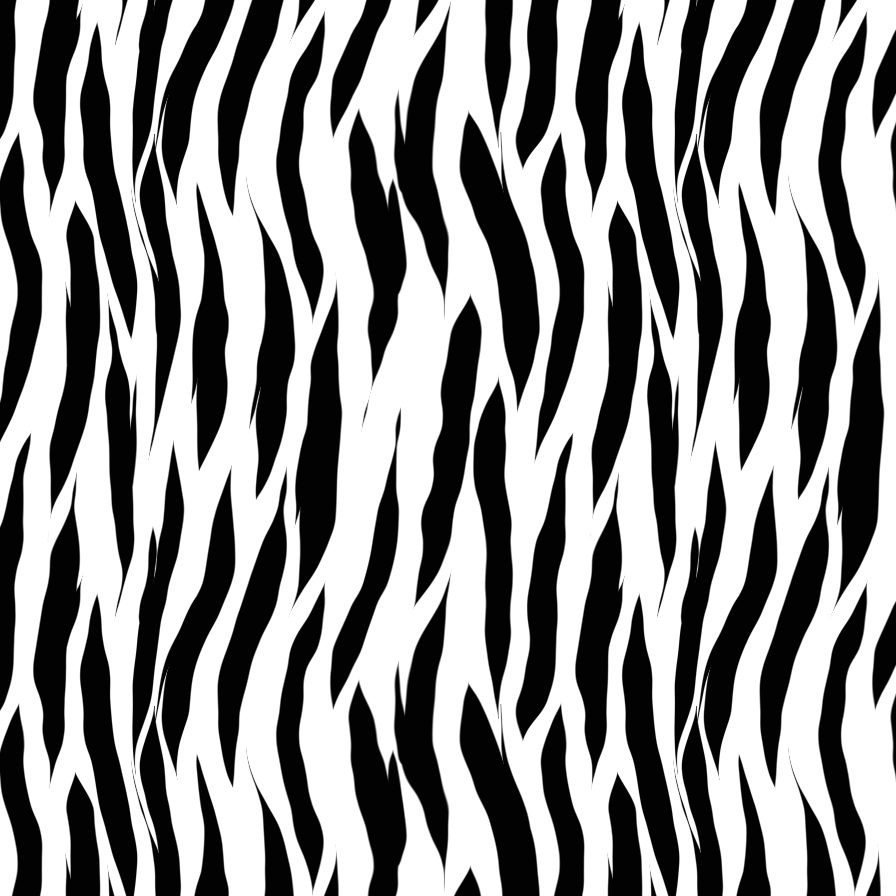
This pattern is drawn by a Shadertoy shader. Its source:

```glsl
const vec3 INK = vec3(0.008);
const vec3 PAPER = vec3(1.0);
const vec2 TILE = vec2(0.605, 0.638);   // repeat size in canvas units
const vec2 GRID = vec2(10.0, 2.0);      // stripes per repeat

float hash(vec2 p) {
    return fract(sin(dot(p, vec2(127.1, 311.7))) * 43758.5453);
}

// Smooth value noise that repeats after the given period
float noise(vec2 p, vec2 period) {
    vec2 i = floor(p), f = p - i;
    f = f * f * f * (f * (f * 6.0 - 15.0) + 10.0);
    vec2 a = mod(i, period), b = mod(i + 1.0, period);
    return mix(mix(hash(a), hash(vec2(b.x, a.y)), f.x),
               mix(hash(vec2(a.x, b.y)), hash(b), f.x), f.y);
}

// Half width of a blade at t in 0..1, pointed at both ends
float taper(float t, float rise, float fall) {
    return smoothstep(0.0, rise, t) * smoothstep(0.0, fall, 1.0 - t);
}

// Distance to a side branch leaving the blade axis at t = 0.35
float twig(float x, float t, float side, float pitch) {
    float s = (t - 0.35) / 0.5;
    if (s < 0.0 || s > 1.0) return 1.0;
    float centre = side * pitch * 0.47 * s * (1.4 - 0.4 * s);
    return abs(x - centre) - 0.010 * taper(s, 0.2, 0.75) + 0.002;
}

// Distance to one tapered, wandering stripe; q is relative to its centre
float blade(vec2 q, vec2 id, vec2 cell) {
    float t = q.y / (cell.y * 1.24) + 0.5;
    if (t < 0.0 || t > 1.0) return 1.0;

    float lean = hash(vec2(id.x, 7.3)) < 0.7 ? 1.0 : -1.0;
    float wander = noise(vec2(t * 4.0, hash(id + 3.1) * 50.0), vec2(64.0)) - 0.5;
    float x = q.x - cell.x * (lean * 0.55 * (t - 0.5) + 0.3 * wander);

    if (hash(id + 9.7) < 0.5) t = 1.0 - t;
    float halfWidth = mix(0.0135, 0.0215, hash(id + 1.9));
    float rise = mix(0.25, 0.65, hash(id + 5.3));
    float fall = mix(0.15, 0.35, hash(id + 6.1));
    float d = abs(x) - halfWidth * taper(t, rise, fall) + 0.002;

    if (hash(id + 12.7) < 0.35) {
        float side = hash(id + 15.1) < 0.5 ? 1.0 : -1.0;
        d = min(d, twig(x, t, side, cell.x));
    }
    return d;
}

// Nearest stripe among the neighbouring cells
float stripes(vec2 p, vec2 cell) {
    float d = 1.0;
    for (int i = -1; i <= 1; i++) {
        float column = floor(p.x / cell.x) + float(i);
        float wrapped = mod(column, GRID.x);
        float y = p.y - hash(vec2(wrapped, 2.7)) * cell.y;
        for (int j = -1; j <= 1; j++) {
            float row = floor(y / cell.y) + float(j);
            vec2 q = vec2(p.x, y) - (vec2(column, row) + 0.5) * cell;
            d = min(d, blade(q, vec2(wrapped, mod(row, GRID.y)), cell));
        }
    }
    return d;
}

void mainImage(out vec4 fragColor, in vec2 fragCoord) {
    float pixel = 1.0 / iResolution.y;
    vec2 p = fragCoord * pixel;
    vec2 u = p / TILE;

    // Broad sway shared by all stripes
    vec2 swayCount = vec2(2.0, 3.0);
    float sway = 0.12 * (noise(u * swayCount, swayCount) - 0.5);

    // Small bumps along the edges
    vec2 bumpCount = vec2(14.0, 18.0);
    float bumps = 0.006 * (noise(u * bumpCount, bumpCount) - 0.5);

    float d = stripes(p + vec2(sway, 0.0), TILE / GRID) + bumps;
    fragColor = vec4(mix(INK, PAPER, smoothstep(-pixel, pixel, d)), 1.0);
}
```
